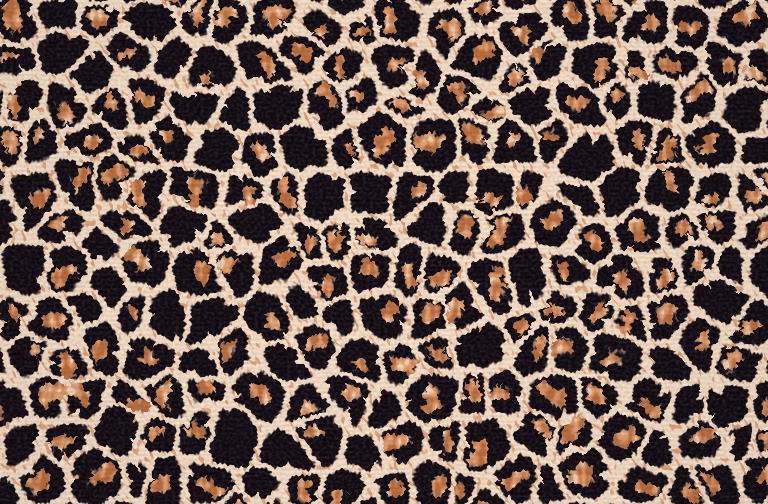
A Shadertoy shader for this texture:

```glsl
// Leopard print on knitted cloth: a weighted Voronoi pattern gives rounded dark
// spots, each notched at the rim and most filled with a streaky tan core.
// Gradient noise bends the outlines, frays them by stitch and flecks the ground.

const float TAU = 6.2831853;
const float SPOTS_PER_HEIGHT = 12.0;
const float JITTER = 0.64;         // scatter of spot sites, in cells
const float SIZE_SPREAD = 0.24;    // difference in spot weight
const float ROUNDING = 16.0;       // higher gives sharper spot corners
const float HALF_GAP = 0.070;      // half the pale channel, in cells
const float NOTCH_DEPTH = 0.17;
const float SOLID_SHARE = 0.20;    // spots without a core
const float CLOSED_SHARE = 0.55;   // spots whose ring stays shut
const float RING_MIN = 0.09;
const float EDGE_SOFTNESS = 0.0021;
const float FRAY = 0.007;

const vec3 BLACK = vec3(0.090, 0.062, 0.092);
const vec3 CREAM = vec3(0.955, 0.865, 0.775);
const vec3 FLECK = vec3(0.850, 0.590, 0.420);
const vec3 TAN_DARK = vec3(0.730, 0.430, 0.245);
const vec3 TAN_LIGHT = vec3(0.880, 0.620, 0.440);

vec3 hash3(vec2 p) {
    vec3 q = fract(p.xyx * vec3(0.1031, 0.1030, 0.0973));
    q += dot(q, q.yxz + 33.33);
    return fract((q.xxy + q.yzz) * q.zyx);
}

float gradientDot(vec2 cell, vec2 offset) {
    float angle = TAU * hash3(cell + 71.0).x;
    return dot(vec2(cos(angle), sin(angle)), offset);
}

float gradientNoise(vec2 p) {
    vec2 i = floor(p), f = fract(p);
    vec2 u = f * f * f * (f * (f * 6.0 - 15.0) + 10.0);
    vec2 e = vec2(0.0, 1.0);
    float low = mix(gradientDot(i, f), gradientDot(i + e.yx, f - e.yx), u.x);
    float high = mix(gradientDot(i + e.xy, f - e.xy), gradientDot(i + e.yy, f - e.yy), u.x);
    return mix(low, high, u.y);
}

vec2 noisePair(vec2 p) {
    return vec2(gradientNoise(p), gradientNoise(p.yx + 37.7));
}

// Site position in xy, weight in z; odd rows are staggered.
vec3 spotSite(vec2 id) {
    vec3 h = hash3(id + 13.0);
    vec2 stagger = vec2(0.5 * mod(id.y, 2.0), 0.5);
    return vec3(id + stagger + JITTER * (h.xy - 0.5), SIZE_SPREAD * h.z);
}

// Rounded distance to the cell border; also gives the cell and its local position.
float spotBorder(vec2 p, out vec2 nearestId, out vec2 local) {
    vec2 base = floor(p);
    float best = 1e5;
    vec3 home = vec3(0.0);
    for (int y = -2; y <= 2; y++)
    for (int x = -2; x <= 2; x++) {
        vec2 id = base + vec2(x, y);
        vec3 site = spotSite(id);
        vec2 r = p - site.xy;
        float power = dot(r, r) - site.z;
        if (power < best) {
            best = power;
            home = site;
            nearestId = id;
        }
    }
    local = p - home.xy;
    float total = 0.0;
    for (int y = -2; y <= 2; y++)
    for (int x = -2; x <= 2; x++) {
        if (x == 0 && y == 0) continue;
        vec3 site = spotSite(nearestId + vec2(x, y));
        vec2 r = p - site.xy;
        float border = (dot(r, r) - site.z - best) / (2.0 * length(site.xy - home.xy));
        total += exp(-ROUNDING * border);
    }
    return -log(total) / ROUNDING;
}

// Narrow cuts in the rim, each spot with its own count, phase and depth.
float rimNotches(vec2 local, vec3 h) {
    float lobes = 2.0 + floor(3.0 * h.x);
    float angle = atan(local.y, local.x);
    float cut = pow(abs(cos(0.5 * lobes * angle + TAU * h.y)), 26.0);
    float uneven = 0.55 + 0.45 * sin(angle + TAU * h.z);
    return NOTCH_DEPTH * cut * uneven * smoothstep(0.05, 0.25, length(local));
}

// Signed distance to the tan core: a bent capsule that may break the ring.
float coreShape(vec2 p, vec2 local, float inside, vec3 h, float kind) {
    vec2 dir = vec2(cos(TAU * h.x), sin(TAU * h.x));
    float along = clamp(dot(local, dir), -0.07, 0.34 * h.y);
    float core = length(local - dir * along) - mix(0.12, 0.185, h.z);
    core += 0.15 * gradientNoise(p * vec2(4.5, 5.5)) + 0.07 * gradientNoise(p * vec2(13.0, 6.0));
    if (kind < CLOSED_SHARE) core = max(core, RING_MIN - inside);
    return kind < SOLID_SHARE ? 1.0 : core;
}

void mainImage(out vec4 fragColor, in vec2 fragCoord) {
    vec2 uv = (fragCoord - 0.5 * iResolution.xy) / iResolution.y;
    float soft = SPOTS_PER_HEIGHT * max(EDGE_SOFTNESS, 0.6 / iResolution.y);

    // Stitches fray the outlines, broad noise bends them
    vec2 frayed = uv + FRAY * vec2(gradientNoise(uv * vec2(45.0, 150.0)),
                                   gradientNoise(uv * vec2(150.0, 60.0) + 9.0));
    vec2 p = frayed * SPOTS_PER_HEIGHT + 40.0;
    p += 0.22 * noisePair(p * 0.9) + 0.11 * noisePair(p * 2.6);

    // Spots and cores
    vec2 id, local;
    float border = spotBorder(p, id, local);
    vec3 traits = hash3(id + 151.0);
    float inside = border - HALF_GAP - rimNotches(local, traits);
    float core = coreShape(p, local, inside, hash3(id + 211.0), hash3(id + 307.0).x);
    float spotMask = smoothstep(-soft, soft, inside);
    float coreMask = smoothstep(soft, -soft, core);

    // Cloth grain
    float grain = gradientNoise(uv * vec2(140.0, 170.0));
    float knit = 0.5 + 0.5 * sin(TAU * 105.0 * uv.y + 2.0 * gradientNoise(uv * 30.0));

    // Pale ground with slanted tan flecks, denser in patches
    vec2 slanted = vec2(uv.x + 0.45 * uv.y, uv.y);
    float fleck = gradientNoise(slanted * vec2(105.0, 62.0)) + 0.15 * gradientNoise(uv * 4.0);
    vec3 ground = mix(CREAM, FLECK, 0.8 * smoothstep(0.17, 0.36, fleck));

    // Streaked core
    float streak = gradientNoise(uv * vec2(75.0, 24.0)) + 0.5 * gradientNoise(uv * vec2(20.0, 70.0));
    vec3 fill = mix(TAN_DARK, TAN_LIGHT, smoothstep(-0.3, 0.25, streak));
    fill = mix(fill, CREAM, 0.75 * smoothstep(0.28, 0.45, streak));

    vec3 cloth = mix(ground, fill, coreMask) * (0.95 + 0.05 * knit + 0.10 * grain);
    vec3 dark = BLACK * (0.85 + 0.3 * knit) + 0.11 * max(grain, -0.2);
    vec3 color = mix(cloth, dark, spotMask * (1.0 - coreMask));
    color *= 1.0 - 0.06 * dot(uv, uv);
    fragColor = vec4(clamp(color, 0.0, 1.0), 1.0);
}
```
